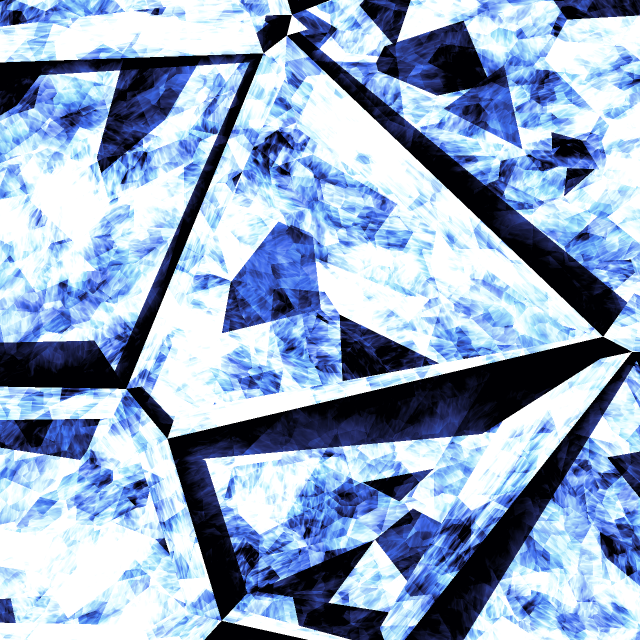
Write a three.js fragment shader that draws this background.

```glsl
// Draws bright blue-white ice crystals with cut facets, streaked grain and black gaps.
#define CRYSTALS 2.0      // large crystals across the canvas
#define JITTER 0.9        // irregularity of every cell layout
#define GAP 0.088         // mean width of the black gaps, in crystal units
#define BEVEL 0.1         // mean width of the bright bevels, in crystal units
#define FAN_SCALE 4.2     // fans of wedge facets per canvas width
#define FAN_SIDES 5.0     // wedges in one fan
#define DARK_SHARE 0.095  // share of facets in shadow
#define GRAIN 0.95        // strength of the streaks
#define BRIGHTNESS 0.75   // mean tone of the lit ice
#define SOFTNESS 0.0004   // offset between smoothing samples
#define TAU 6.28318

varying vec2 vUv;

vec2 hash2(vec2 p) {
  vec3 q = fract((p.xyx + 17.3) * vec3(0.1031, 0.1030, 0.0973));
  q += dot(q, q.yzx + 33.33);
  return fract((q.xx + q.yz) * q.zy);
}

vec2 turn(vec2 p, float angle) {
  float c = cos(angle), s = sin(angle);
  return vec2(c * p.x - s * p.y, s * p.x + c * p.y);
}

vec2 site(vec2 id) { return id + 0.5 + JITTER * (hash2(id) - 0.5); }

// Nearest cell: id in xy, offset from its site in zw.
vec4 nearest(vec2 p) {
  vec4 best = vec4(0.0);
  float bestDist = 1e5;
  for (int j = -1; j <= 1; j++)
  for (int i = -1; i <= 1; i++) {
    vec2 id = floor(p) + vec2(i, j);
    vec2 off = p - site(id);
    float d = dot(off, off);
    if (d < bestDist) { bestDist = d; best = vec4(id, off); }
  }
  return best;
}

// Distance to the closest straight border, its normal and the cell beyond.
float border(vec4 cell, out vec2 normal, out vec2 other) {
  float best = 1e5;
  vec2 home = site(cell.xy);
  for (int j = -2; j <= 2; j++)
  for (int i = -2; i <= 2; i++) {
    if (i == 0 && j == 0) continue;
    vec2 id = cell.xy + vec2(i, j);
    vec2 span = site(id) - home;
    float d = dot(0.5 * span - cell.zw, normalize(span));
    if (d < best) { best = d; normal = normalize(span); other = id; }
  }
  return best;
}

float noise(vec2 p) {
  vec2 i = floor(p), f = fract(p);
  f = f * f * (3.0 - 2.0 * f);
  vec2 x = vec2(1.0, 0.0);
  return mix(mix(hash2(i).x, hash2(i + x).x, f.x),
             mix(hash2(i + x.yx).x, hash2(i + x.xx).x, f.x), f.y);
}

// Streaked noise around zero, with thin bright veins.
float grain(vec2 p) {
  float sum = 0.0, weight = 0.4;
  p += 0.15 * noise(p * 0.5);
  for (int k = 0; k < 4; k++) {
    sum += weight * (noise(p) - 0.5);
    p = turn(p, 0.12) * 2.1 + 9.7;
    weight *= 0.8;
  }
  float vein = 1.0 - abs(2.0 * noise(p * 0.12 + 5.0) - 1.0);
  return sum + 0.25 * pow(vein, 6.0) - 0.04;
}

// Tone of a flat facet with a linear shade; its hash is returned too.
float facet(vec2 p, float slope, out vec2 h) {
  vec4 cell = nearest(p);
  h = hash2(cell.xy + 71.0);
  return h.x - 0.5 + slope * dot(cell.zw, turn(vec2(1.0, 0.0), h.y * TAU));
}

// Wedges that meet in a point: tone in x, hash in y.
vec2 fan(vec2 p) {
  vec4 cell = nearest(p);
  float angle = atan(cell.w, cell.z) / TAU;
  float start = hash2(cell.xy + 13.0).x;
  angle += 0.07 * sin(TAU * (2.0 * angle + start));
  float wedge = floor(fract(angle + start) * FAN_SIDES);
  vec2 h = hash2(cell.xy * 7.0 + wedge * 19.0);
  return vec2(h.x - 0.5 + 0.5 * dot(cell.zw, turn(vec2(1.0, 0.0), h.x * 40.0)), h.y);
}

vec3 blend(vec3 from, vec3 to, float a, float b, float t) {
  return mix(from, to, clamp((t - a) / (b - a), 0.0, 1.0));
}

vec3 iceColor(float t, float cyan) {
  vec3 c = blend(vec3(0.0, 0.0, 0.01), vec3(0.15, 0.18, 0.42), 0.04, 0.22, t);
  c = blend(c, vec3(0.24, 0.41, 0.92), 0.22, 0.41, t);
  c = blend(c, vec3(0.49, 0.67, 0.97), 0.41, 0.6, t);
  c = blend(c, vec3(0.66, 0.86, 0.98), 0.6, 0.77, t);
  c.rg += vec2(-0.05, 0.07) * cyan * smoothstep(0.3, 0.6, t);
  c = blend(c, vec3(0.88, 0.985, 1.0), 0.77, 0.94, t);
  return blend(c, vec3(1.0), 0.94, 1.12, t);
}

vec3 crystals(vec2 uv) {
  vec4 cell = nearest(uv * CRYSTALS + vec2(3.3, 7.1));
  vec2 normal, other;
  float edge = border(cell, normal, other);
  vec2 own = hash2(cell.xy + 31.0), pair = hash2(cell.xy + other + 53.0);
  float along = dot(cell.zw, vec2(-normal.y, normal.x));
  float taper = max(0.0, 1.0 + 3.0 * (pair.y - 0.5) * along);
  bool front = own.y > hash2(other + 31.0).y;
  bool onBevel = front && edge < BEVEL * (0.3 + 1.2 * pair.y) * taper;

  // Facets inside the crystal, broken where the bevel bends the view
  vec2 q = turn(cell.zw / CRYSTALS, own.x * TAU) * vec2(1.0, 1.4) + own * 40.0;
  if (onBevel) q += normal * 0.37;
  vec2 big, mid, tiny, chip;
  vec2 wedge = fan(q * FAN_SCALE);
  float tone = BRIGHTNESS + 0.3 * (own.y - 0.5) + 0.5 * wedge.x;
  tone += 0.42 * facet(q * 6.5 + 3.0, 0.6, big);
  tone += 0.4 * facet(turn(q, 0.8) * vec2(11.0, 16.0), 0.7, mid);
  tone += 0.36 * facet(turn(q, 2.1) * vec2(30.0, 22.0), 0.6, tiny);
  tone += 0.22 * facet(turn(q, 1.4) * vec2(42.0, 58.0), 0.6, chip);

  // Streaks follow the facet, or run along the bevel
  vec2 fibre = turn(q, mid.y * TAU) * vec2(18.0, 52.0);
  if (onBevel) fibre = vec2(along * 5.0, edge * 45.0) + pair * 30.0;
  tone += GRAIN * (0.55 + 0.7 * big.y) * grain(fibre);
  if (onBevel) tone += 0.12;

  // Shadowed facets and the gaps between crystals
  bool shaded = wedge.y < DARK_SHARE || big.x < DARK_SHARE * 0.9;
  if (shaded && !onBevel) tone = 0.08 + 0.45 * (tone - 0.6);
  float gap = GAP * (0.25 + 1.7 * pair.x) * taper + 0.008;
  if (!front && edge < gap)
    tone = -0.09 + 0.22 * (tone - 0.7) + 0.24 * edge / gap;
  return iceColor(tone, tiny.y - 0.4);
}

void main() {
  vec3 color = vec3(0.0);
  for (int j = 0; j < 2; j++)
  for (int i = 0; i < 2; i++)
    color += crystals(vUv + SOFTNESS * (vec2(i, j) - 0.5) * 2.0);
  gl_FragColor = vec4(color * 0.25, 1.0);
}
```
